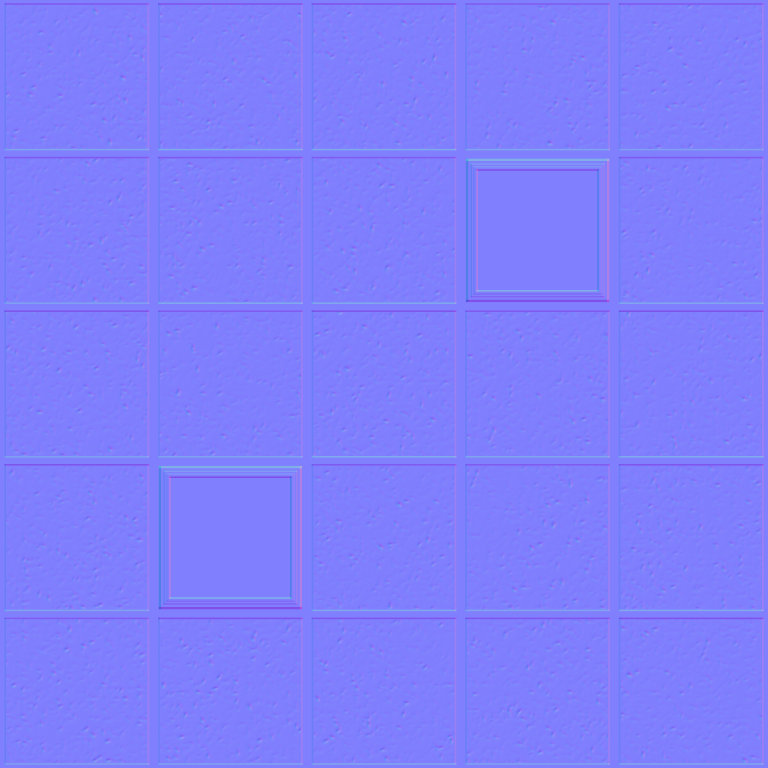
A Shadertoy shader for this texture map:

```glsl
const float TILES = 5.0;
const vec2 TILE_HALF = vec2(0.466, 0.474);   // half size of a panel, in cells
const float EDGE_WIDTH = 0.010;              // bevel width, in cells
const vec2 LOW_SLOPE = vec2(0.17, 0.31);     // left and bottom bevels
const vec2 HIGH_SLOPE = vec2(0.24, 0.31);    // right and top bevels
const float FLECK_GRID = 180.0;              // fleck cells across the canvas
const float GRAIN_GRID = 150.0;
const float BUMP_RADIUS = 0.36;
const float FLECK_SLOPE = 0.25;
const float GRAIN_SLOPE = 0.075;
const float STEEP_DULLING = 0.13;            // loss of blue on steep parts
const vec3 FLAT_COLOR = vec3(0.5, 0.497, 0.495);

// Frame rings: half size, width, slope (positive leans outward)
const vec3 RINGS[4] = vec3[4](
    vec3(0.459, 0.015, 0.40),
    vec3(0.432, 0.008, 0.26),
    vec3(0.414, 0.008, 0.20),
    vec3(0.393, 0.010, -0.40));

float hash(vec2 p) {
    return fract(sin(dot(p, vec2(127.1, 311.7))) * 43758.5453);
}

// Share of a pixel covered by a line of the given width
float lineCoverage(float d, float width, float pixel) {
    float lo = max(d - 0.5 * pixel, -0.5 * width);
    float hi = min(d + 0.5 * pixel, 0.5 * width);
    return max(hi - lo, 0.0) / pixel;
}

// Bevel coverage of a rectangle: x on its sides, y on its top and bottom
vec2 bevel(vec2 p, vec2 halfSize, float width, float pixel) {
    vec2 d = abs(p) - halfSize;
    vec2 inside = clamp((0.5 * width - d) / pixel + 0.5, 0.0, 1.0);
    return sign(p) * inside.yx * vec2(lineCoverage(d.x, width, pixel),
                                      lineCoverage(d.y, width, pixel));
}

// Slope of scattered, stretched Gaussian bumps; rarity thins out the tall ones
vec2 bumpSlope(vec2 p, float rarity) {
    vec2 cell = floor(p);
    vec2 slope = vec2(0.0);
    for (int j = -1; j <= 1; j++) {
        for (int i = -1; i <= 1; i++) {
            vec2 id = cell + vec2(i, j);
            vec2 center = id + 0.15 + 0.7 * vec2(hash(id), hash(id + 41.3));
            float angle = 6.2832 * hash(id + 17.9);
            vec2 axis = vec2(cos(angle), sin(angle));
            float height = pow(hash(id + 73.7), rarity);
            vec2 d = (p - center) / BUMP_RADIUS;
            vec2 stretched = d - 0.6 * axis * dot(d, axis);
            slope += 2.3 * height * stretched * exp(-dot(d, stretched));
        }
    }
    return slope;
}

// Raised rough panel
vec2 panelSlope(vec2 p, vec2 id, vec2 uv, float pixel) {
    vec2 edge = bevel(p, TILE_HALF, EDGE_WIDTH, pixel);
    edge *= mix(LOW_SLOPE, HIGH_SLOPE, step(0.0, p));
    edge.y *= mix(0.85, 1.2, hash(id + step(0.0, p.y) * 9.0));

    vec2 margin = TILE_HALF - abs(p);
    float rough = smoothstep(0.0, 0.012, min(margin.x, margin.y));
    vec2 grain = FLECK_SLOPE * bumpSlope(uv * FLECK_GRID, 14.0)
               + GRAIN_SLOPE * bumpSlope(uv * GRAIN_GRID + 31.0, 3.0);
    return (edge + rough * grain) * vec2(1.0, -1.0);
}

// Smooth light panel set in a stepped frame
vec2 lightSlope(vec2 p, float pixel) {
    vec2 slope = vec2(0.0);
    for (int i = 0; i < 4; i++) {
        slope += RINGS[i].z * bevel(p, vec2(RINGS[i].x), RINGS[i].y, pixel);
    }
    return slope;
}

void mainImage(out vec4 fragColor, in vec2 fragCoord) {
    vec2 uv = fragCoord / iResolution.xy;
    float pixel = TILES / min(iResolution.x, iResolution.y);
    vec2 id = floor(uv * TILES);
    vec2 p = fract(uv * TILES) - 0.5;

    // Lights sit on the diagonal, in the second and fourth cells
    bool isLight = id.x == id.y && mod(id.x, 2.0) == 1.0;
    vec2 slope = isLight ? lightSlope(p, pixel) : panelSlope(p, id, uv, pixel);

    vec3 normal = normalize(vec3(slope, 1.0));
    vec3 color = FLAT_COLOR + 0.5 * normal;
    color.b -= STEEP_DULLING * length(slope);
    fragColor = vec4(color, 1.0);
}
```
